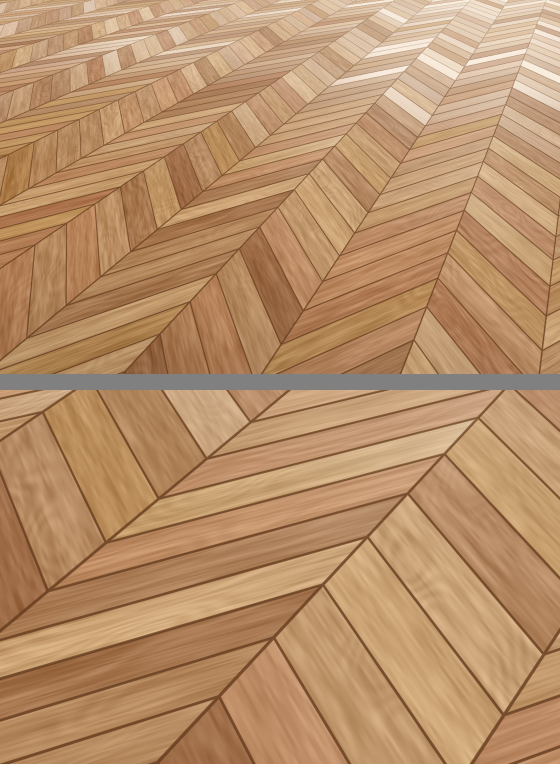
Top: the whole. Bottom: its middle third, enlarged.
Write a WebGL 1 fragment shader that draws this texture.

```glsl
precision highp float;
uniform vec2 u_resolution;

float hash(vec2 p) {
  return fract(sin(dot(p, vec2(127.1, 311.7))) * 43758.5453);
}

float noise(vec2 p) {
  vec2 i = floor(p), f = fract(p);
  f = f * f * (3.0 - 2.0 * f);
  return mix(mix(hash(i), hash(i + vec2(1.0, 0.0)), f.x),
             mix(hash(i + vec2(0.0, 1.0)), hash(i + 1.0), f.x), f.y);
}

// Perspective floor: x counts columns, y counts planks along the chevron
vec2 floorMap(vec2 p) {
  float depth = 1.375 - p.y;
  float column = ((1.607 - p.x) / depth - 0.39) / 0.27;
  float zigzag = 1.0 - abs(mod(column, 2.0) - 1.0);
  return vec2(column, 17.38 / depth - 0.585 * column + 2.715 * zigzag - 0.54);
}

// Coverage of a seam lying on whole numbers of a floor coordinate
float seam(float coord, float slope, float halfWidth, float pixel) {
  float dist = abs(fract(coord + 0.5) - 0.5) / slope;
  return clamp((halfWidth - dist) / pixel + 0.5, 0.0, 1.0) * min(1.0, 2.0 * halfWidth / pixel);
}

// Long fibres and wavy growth rings, about zero on average
float woodGrain(vec2 q, vec2 seed) {
  float warp = noise(q * vec2(1.1, 1.6) + seed);
  float rings = sin(30.0 * (q.y * 0.6 + warp * 0.9));
  float fibres = noise(q * vec2(3.0, 24.0) + seed) - 0.5;
  float streaks = noise(q * vec2(0.8, 7.0) + seed.yx) - 0.5;
  return 0.025 * rings * hash(seed) + 0.09 * fibres + 0.10 * streaks;
}

vec3 parquet(vec2 p, float pixel) {
  vec2 f = floorMap(p);
  vec2 id = floor(f);
  float e = 0.0005;
  vec2 dx = (floorMap(p + vec2(e, 0.0)) - f) / e;
  vec2 dy = (floorMap(p + vec2(0.0, e)) - f) / e;
  vec2 slope = vec2(length(vec2(dx.x, dy.x)), length(vec2(dx.y, dy.y)));

  // Plank tone
  float tone = hash(id + 3.7);
  float tint = hash(id + 19.3);
  vec3 wood = mix(vec3(0.58, 0.385, 0.24), vec3(0.78, 0.625, 0.44), tone);
  wood = mix(wood, vec3(0.70, 0.52, 0.29), 0.6 * smoothstep(0.7, 0.9, tint));
  wood = mix(wood, vec3(0.69, 0.45, 0.30), 0.5 * (1.0 - smoothstep(0.1, 0.3, tint)));

  // Grain fades where planks become small
  vec2 seed = vec2(hash(id + 41.0), hash(id + 67.0)) * 60.0;
  float detail = 1.0 - smoothstep(0.03, 0.2, slope.y * pixel);
  wood += woodGrain(fract(f) * vec2(3.5, 1.0), seed) * detail * vec3(1.0, 1.1, 1.1);

  // Window light from the far right, caught unevenly by the planks
  float gloss = hash(id + 88.0);
  vec2 farRight = (p - vec2(1.36, 0.92)) / vec2(0.55, 0.42);
  vec2 farLeft = (p - vec2(0.42, 0.90)) / vec2(0.22, 0.10);
  float sheen = 0.36 * smoothstep(0.45, 1.05, p.y) + 0.10 * smoothstep(0.2, 1.4, p.x);
  sheen += 0.42 * exp(-dot(farRight, farRight)) + 0.15 * exp(-dot(farLeft, farLeft));
  sheen *= 0.55 + 0.65 * gloss + 0.5 * smoothstep(0.88, 0.95, gloss);
  wood = mix(wood, vec3(0.96, 0.92, 0.87), clamp(sheen, 0.0, 0.95));
  wood *= 0.94 + 0.09 * smoothstep(0.0, 0.5, p.y + 0.2 * p.x);

  // Dark joints, thinner with distance
  float halfWidth = 0.0013 * (1.375 - p.y);
  float joint = max(seam(f.x, slope.x, halfWidth * 1.15, pixel),
                    seam(f.y, slope.y, halfWidth, pixel));
  return mix(wood, vec3(0.40, 0.24, 0.12), joint * (0.85 - 0.35 * min(sheen, 1.0)));
}

void main() {
  // Four samples per pixel
  vec3 color = vec3(0.0);
  for (int i = 0; i < 2; i++) {
    for (int j = 0; j < 2; j++) {
      vec2 offset = vec2(float(i), float(j)) * 0.5 - 0.25;
      color += parquet((gl_FragCoord.xy + offset) / u_resolution.y, 0.7 / u_resolution.y);
    }
  }
  gl_FragColor = vec4(color * 0.25, 1.0);
}
```
